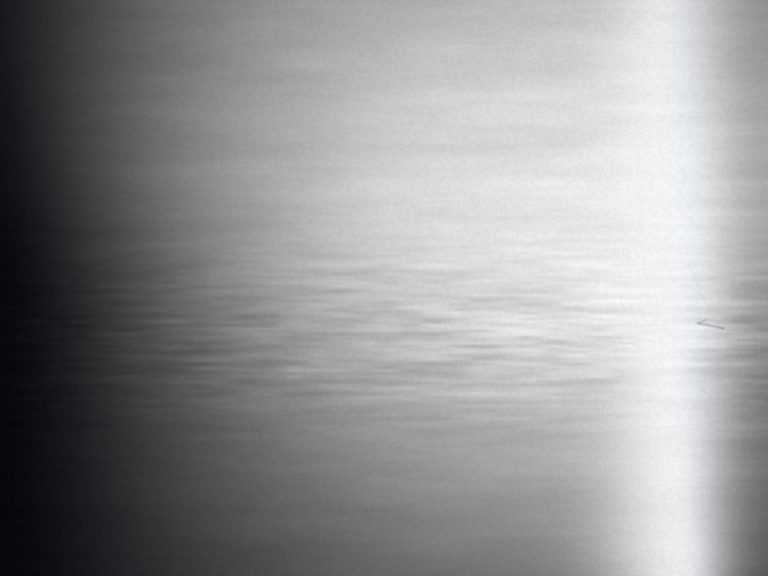
Give the GLSL for this texture, as a Shadertoy shader.

```glsl
// Brushed metal sheet under soft light: a dark left side opens into a broad
// sheen, with a bright vertical reflection near the right edge. Stretched value
// noise makes the brushing, crisp inside a focal strip and blurred elsewhere.

const float SHEEN_LEVEL = 0.95;
const float SHEEN_HEIGHT = 0.64;
const float SHEEN_FALLOFF = 1.5;
const float BAND_LEVEL = 0.955;
const float FOCUS_HEIGHT = 0.41;
const float FOCUS_WIDTH = 0.13;
const float FINE_STRENGTH = 0.25;
const float SOFT_STRENGTH = 0.085;
const float GRAIN_STRENGTH = 0.036;
const vec2 FINE_FREQUENCY = vec2(9.0, 95.0);
const vec2 SOFT_FREQUENCY = vec2(3.5, 27.0);
const vec2 GRAIN_FREQUENCY = vec2(340.0, 255.0);
const vec2 CANVAS_SHAPE = vec2(4.0 / 3.0, 1.0);
const vec3 COOL_TINT = vec3(0.985, 0.998, 1.012);
const vec3 WARM_TINT = vec3(1.004, 1.0, 0.99);
const vec3 SHADOW_TINT = vec3(0.006, 0.0, 0.014);

float hash(vec2 p) {
    vec3 q = fract(vec3(p.xyx) * 0.1031);
    q += dot(q, q.yzx + 33.33);
    return fract((q.x + q.y) * q.z);
}

float noise(vec2 p) {
    vec2 cell = floor(p);
    vec2 f = fract(p);
    f = f * f * (3.0 - 2.0 * f);
    float low = mix(hash(cell), hash(cell + vec2(1.0, 0.0)), f.x);
    float high = mix(hash(cell + vec2(0.0, 1.0)), hash(cell + 1.0), f.x);
    return mix(low, high, f.y);
}

// Horizontal fibres in several lengths and thicknesses, centred on zero.
float fibres(vec2 uv, vec2 frequency) {
    float sum = 0.0;
    float weight = 0.45;
    for (int i = 0; i < 3; i++) {
        sum += weight * (noise(uv * frequency + float(i) * 17.3) - 0.5);
        frequency *= vec2(1.9, 1.42);
        weight *= 0.9;
    }
    return sum;
}

// Sheen rising from the dark left side, strongest above the middle.
float sheen(vec2 uv) {
    float depth = 1.0 - uv.y;
    float reach = mix(0.325, 0.41, smoothstep(0.25, 1.0, depth));
    float curve = mix(1.25, 1.55, smoothstep(0.1, 0.55, depth));
    float rise = 1.0 - exp(-pow(max(uv.x, 0.0) / reach, curve));
    float offset = uv.y - SHEEN_HEIGHT;
    float base = mix(0.025, 0.09, smoothstep(0.4, 1.0, uv.y));
    return base + (SHEEN_LEVEL - base) * rise * exp(-SHEEN_FALLOFF * offset * offset);
}

float bandCentre(float y) {
    return 0.86 + 0.028 * pow(1.0 - y, 2.0);
}

// Reflection profile with a wide left skirt and a tighter right edge.
float bandGlow(vec2 uv) {
    float offset = uv.x - bandCentre(uv.y);
    float leftWidth = mix(0.072, 0.043, smoothstep(0.0, 0.5, uv.y));
    float spread = offset < 0.0 ? leftWidth : 0.038;
    float strength = mix(0.92, 0.68, smoothstep(0.6, 1.0, uv.y));
    return strength * exp(-offset * offset / (2.0 * spread * spread));
}

float segmentDistance(vec2 p, vec2 a, vec2 b) {
    vec2 along = b - a;
    float t = clamp(dot(p - a, along) / dot(along, along), 0.0, 1.0);
    return length(p - a - along * t);
}

float scratch(vec2 uv, vec2 a, vec2 b) {
    float d = segmentDistance(uv * CANVAS_SHAPE, a * CANVAS_SHAPE, b * CANVAS_SHAPE);
    return 1.0 - smoothstep(0.0, 0.004, d);
}

void mainImage(out vec4 fragColor, in vec2 fragCoord) {
    vec2 uv = fragCoord / iResolution.xy;

    // Broad lighting
    float centre = bandCentre(uv.y);
    float glow = bandGlow(uv);
    float shade = mix(0.60, 0.70, smoothstep(0.3, 0.75, uv.y));
    float tone = sheen(uv);
    tone *= mix(1.0, shade, smoothstep(centre, centre + 0.15, uv.x));
    tone = mix(tone, BAND_LEVEL, glow);

    // Brushing, faded where the reflection washes it out
    float focusOffset = (uv.y - FOCUS_HEIGHT) / FOCUS_WIDTH;
    float focus = exp(-focusOffset * focusOffset);
    float fine = fibres(uv, FINE_FREQUENCY) * FINE_STRENGTH * (0.14 + 0.86 * focus);
    float soft = fibres(uv + 5.0, SOFT_FREQUENCY) * SOFT_STRENGTH;
    float grain = (noise(uv * GRAIN_FREQUENCY) - 0.5) * GRAIN_STRENGTH;
    tone += (fine + soft) * (0.12 + 0.88 * tone) * (1.0 - 0.75 * glow);
    tone += grain * (0.3 + 0.7 * tone);

    // Small scuffs beside the reflection
    tone -= 0.15 * scratch(uv, vec2(0.909, 0.439), vec2(0.942, 0.430));
    tone -= 0.08 * scratch(uv, vec2(0.909, 0.439), vec2(0.918, 0.444));
    tone -= 0.025 * scratch(uv, vec2(0.897, 0.540), vec2(0.918, 0.475));

    // Slight warmth, a cool right rim on the reflection and violet shadows
    float coolRim = exp(-pow((uv.x - centre - 0.035) / 0.035, 2.0));
    vec3 colour = tone * mix(WARM_TINT, COOL_TINT, coolRim);
    colour += SHADOW_TINT * (1.0 - smoothstep(0.1, 0.5, tone));
    fragColor = vec4(clamp(colour, 0.0, 1.0), 1.0);
}
```
